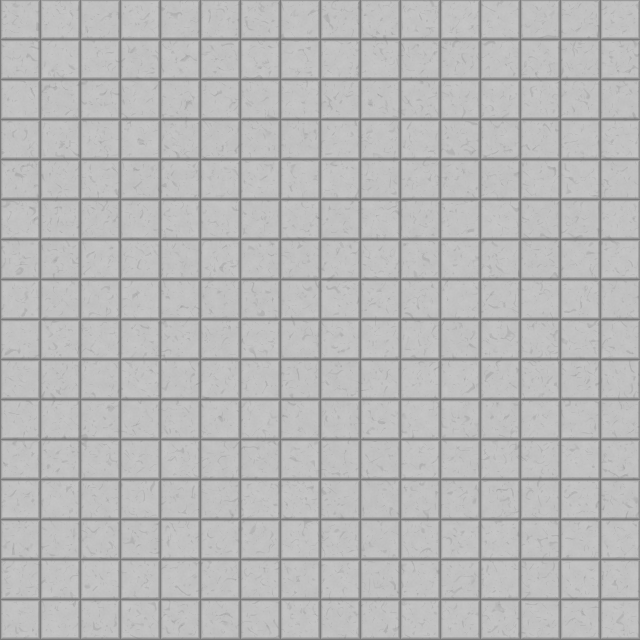
Give the GLSL for this texture, as a Shadertoy shader.

```glsl
// Square grey stone tiles with bevelled edges, dark grooves and faint mineral flecks.

const float TILES = 16.0;             // repeats across and down
const float GROOVE_HALF = 0.022;      // sizes in units of one tile
const float BEVEL_END = 0.056;
const vec2 GROOVE_SHIFT = vec2(0.01);

const vec3 STONE = vec3(0.757);
const vec3 GROOVE = vec3(0.48);
const float FLECK_DEPTH = 0.085;

// Integer hash of a lattice cell, from 0 to 1
float hash(vec2 cell, float seed) {
    uvec2 q = uvec2(cell) * uvec2(1597334673u, 3812015801u);
    uint h = (q.x ^ q.y ^ (uint(seed) * 2654435769u)) * 1597334673u;
    h = (h ^ (h >> 15)) * 2246822519u;
    h ^= h >> 13;
    return float(h & 65535u) / 65535.0;
}

// Contribution of one lattice corner, wrapped to the period
float corner(vec2 cell, vec2 offset, float period, float seed) {
    float angle = 6.28319 * hash(mod(cell, period), seed);
    return dot(vec2(cos(angle), sin(angle)), offset);
}

// Gradient noise that wraps after a whole number of cells
float gradientNoise(vec2 p, float period, float seed) {
    vec2 i = floor(p), f = p - i;
    vec2 w = f * f * f * (f * (f * 6.0 - 15.0) + 10.0);
    vec2 e = vec2(1.0, 0.0);
    float low = mix(corner(i, f, period, seed),
                    corner(i + e.xy, f - e.xy, period, seed), w.x);
    float high = mix(corner(i + e.yx, f - e.yx, period, seed),
                     corner(i + e.xx, f - e.xx, period, seed), w.x);
    return mix(low, high, w.y);
}

// Irregular dark specks, gathered in loose patches
float flecks(vec2 uv, float cells, float seed) {
    vec2 warp = vec2(gradientNoise(uv * cells * 0.5, cells * 0.5, seed + 1.0),
                     gradientNoise(uv * cells * 0.5, cells * 0.5, seed + 2.0));
    float speck = gradientNoise(uv * cells + 1.6 * warp, cells, seed);
    float region = gradientNoise(uv * cells * 0.25, cells * 0.25, seed + 3.0);
    return smoothstep(0.24, 0.56, speck + 0.25 * region);
}

// Stone face: slight tone per tile, fine grain and two sizes of fleck
vec3 stone(vec2 uv, vec2 tile) {
    float tone = 0.008 * (hash(mod(tile, TILES), 3.0) - 0.5);
    float grain = 0.014 * gradientNoise(uv * 256.0, 256.0, 11.0)
                + 0.018 * gradientNoise(uv * 64.0, 64.0, 17.0);
    float spots = 0.75 * flecks(uv, 112.0, 23.0) + 0.5 * flecks(uv, 192.0, 41.0);
    return STONE + tone + grain - FLECK_DEPTH * spots;
}

// Smoothed step: 1 where d lies below the limit
float below(float d, float limit, float pixel) {
    return clamp((limit - d) / pixel + 0.5, 0.0, 1.0);
}

// Brightness of the bevel: lit at left and top, shaded at right and bottom
float bevelLight(vec2 g, float pixel) {
    float side = g.x > 0.0 ? 0.94 : 0.83;
    float level = g.y < 0.0 ? 0.95 : 0.82;
    return mix(level, side, below(abs(g.x), abs(g.y), pixel));
}

void mainImage(out vec4 fragColor, in vec2 fragCoord) {
    vec2 uv = fragCoord / iResolution.xy;
    float pixel = TILES / iResolution.y;

    // Signed offset from the nearest groove centre on each axis
    vec2 p = uv * TILES - GROOVE_SHIFT;
    vec2 g = fract(p + 0.5) - 0.5;
    float edge = min(abs(g.x), abs(g.y));

    vec3 color = stone(uv, floor(p));
    color *= mix(1.0, bevelLight(g, pixel), below(edge, BEVEL_END, pixel));
    color = mix(color, GROOVE, below(edge, GROOVE_HALF, pixel));

    fragColor = vec4(color, 1.0);
}
```
